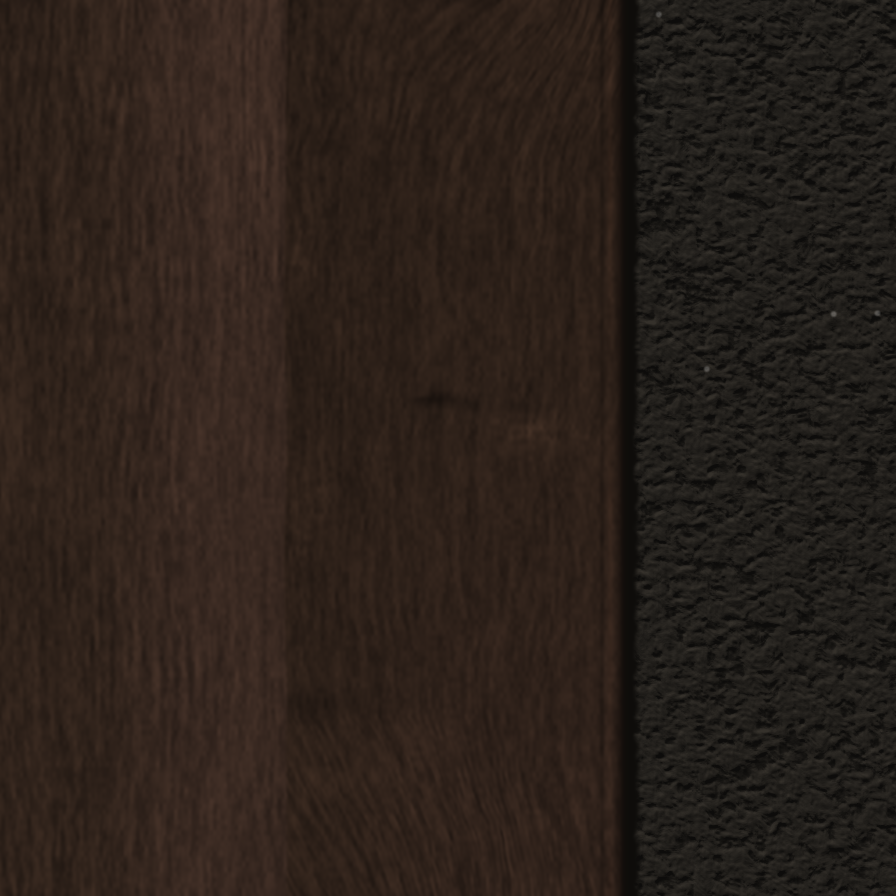
A WebGL 2 fragment shader for this texture:

```glsl
#version 300 es
precision highp float;
uniform vec2 u_resolution;
out vec4 fragColor;

float hash(vec2 p) {
    vec3 q = fract(vec3(p.xyx) * 0.1031);
    q += dot(q, q.yzx + 33.33);
    return fract((q.x + q.y) * q.z);
}

float noise(vec2 p) {
    vec2 i = floor(p), f = fract(p);
    f = f * f * (3.0 - 2.0 * f);
    return mix(mix(hash(i), hash(i + vec2(1, 0)), f.x),
               mix(hash(i + vec2(0, 1)), hash(i + vec2(1, 1)), f.x), f.y);
}

float fbm(vec2 p) {
    float sum = 0.0, amp = 0.5;
    for (int i = 0; i < 4; i++) {
        sum += amp * noise(p);
        p = p * 2.03 + 17.3;
        amp *= 0.5;
    }
    return sum;
}

// Soft elliptical spot
float blob(vec2 p, vec2 center, vec2 radius) {
    vec2 d = (p - center) / radius;
    return exp(-dot(d, d));
}

// Signed grain: rhythmic growth lines, broken ridges and short rough fibres
float grain(vec2 p) {
    p.x += 0.003 * (noise(p * vec2(40.0, 45.0)) - 0.5);
    float wander = 2.6 * noise(p * vec2(24.0, 5.0) + 61.0);
    float growth = sin(6.2832 * (p.x * 62.0 + wander));
    float broken = smoothstep(0.2, 0.8, noise(p * vec2(45.0, 16.0) + 11.0));
    float ridges = noise(p * vec2(135.0, 11.0) + 31.0) - 0.5;
    float fibres = noise(p * vec2(210.0, 60.0) + 73.0) - 0.5;
    float broad = noise(p * vec2(40.0, 4.0)) - 0.5;
    return 0.17 * growth * broken + 0.45 * ridges + 0.62 * fibres + 0.12 * broad;
}

// Faint speckle shared by all the wood
float pores(vec2 p) {
    return noise(p * vec2(250.0, 170.0) + 40.0) - 0.5;
}

vec3 leftPlank(vec2 p) {
    vec2 q = p;
    q.x += 0.014 * (noise(p * vec2(5.0, 4.0)) - 0.5);
    vec3 color = mix(vec3(0.184, 0.133, 0.103), vec3(0.222, 0.159, 0.129),
                     smoothstep(0.08, 0.23, p.x));
    float strength = mix(0.47, 0.38, smoothstep(0.1, 0.3, p.x));
    strength *= 1.0 - 0.45 * blob(p, vec2(0.28, 0.42), vec2(0.06, 0.14));
    color *= 1.0 + strength * grain(q) + 0.15 * pores(p);
    // Pale crests near the joint
    color *= 1.0 + 0.08 * blob(p, vec2(0.28, 0.87), vec2(0.04, 0.18));
    return color * (1.0 - 0.1 * blob(p, vec2(0.314, p.y), vec2(0.004, 1.0)));
}

vec3 rightPlank(vec2 p) {
    // Grain fans out at both ends and wanders between
    vec2 q = p;
    q.x -= 0.5 * max(0.2 - p.y, 0.0) * smoothstep(0.68, 0.4, p.x);
    q.x -= 1.1 * pow(max(p.y - 0.8, 0.0), 1.5) * blob(p, vec2(0.6, 0.95), vec2(0.18, 0.3));
    q.x += 0.022 * (noise(p * vec2(5.0, 6.0) + 9.0) - 0.5);
    q.x += 0.010 * (noise(p * vec2(15.0, 16.0) + 4.0) - 0.5);

    vec3 color = mix(vec3(0.173, 0.124, 0.095), vec3(0.186, 0.132, 0.104),
                     smoothstep(0.65, 0.1, p.y) * smoothstep(0.32, 0.55, p.x));
    float ends = smoothstep(0.24, 0.12, p.y) + smoothstep(0.65, 0.9, p.y);
    color *= 1.0 + (0.35 + 0.12 * ends) * grain(q) + 0.16 * pores(p);
    color *= 1.0 + 0.14 * (fbm(p * vec2(34.0, 24.0)) - 0.47);

    // Shaded pockets, knots and pale flecks
    float ripple = noise(p * vec2(70.0, 130.0));
    float shade = 0.07 * blob(p, vec2(0.335, 0.62), vec2(0.04, 0.22));
    shade += 0.13 * blob(p, vec2(0.36, 0.215), vec2(0.1, 0.014));
    shade += 0.42 * ripple * blob(p, vec2(0.485, 0.555), vec2(0.025, 0.009));
    shade += 0.42 * ripple * blob(p, vec2(0.55, 0.547), vec2(0.035, 0.007));
    float glow = 0.45 * ripple * blob(p, vec2(0.6, 0.515), vec2(0.05, 0.018));
    glow += 0.35 * ripple * blob(p, vec2(0.345, 0.43), vec2(0.022, 0.045));
    glow += 0.3 * ripple * blob(p, vec2(0.335, 0.71), vec2(0.02, 0.03));
    glow += 0.08 * smoothstep(0.21, 0.17, p.y + 0.12 * (p.x - 0.4)) * smoothstep(0.55, 0.35, p.x);
    color *= 1.0 - shade + glow;

    // Rounded edge with a thin, worn rim
    float worn = noise(vec2(p.y * 16.0, 3.0));
    color *= 1.0 - 0.2 * blob(p, vec2(0.672, p.y), vec2(0.003, 1.0));
    color += vec3(0.026, 0.013, 0.008) * worn * blob(p, vec2(0.681, p.y), vec2(0.003, 1.0));
    return mix(color, vec3(0.075, 0.052, 0.040), smoothstep(0.682, 0.699, p.x));
}

float plasterHeight(vec2 p) {
    p += 0.006 * vec2(noise(p * 70.0), noise(p * 70.0 + 50.0));
    return fbm(p * vec2(88.0, 138.0));
}

vec3 plaster(vec2 p) {
    float height = plasterHeight(p);
    float slope = height - plasterHeight(p + vec2(-0.0015, 0.0035));
    float crevice = smoothstep(0.45, 0.27, height);
    float light = 1.03 + 1.4 * slope - 0.36 * crevice;
    light += 0.28 * (noise(p * 250.0) - 0.5);
    vec3 color = vec3(0.129, 0.119, 0.105) * clamp(light, 0.4, 1.6);

    // Sparse mineral specks
    vec2 cell = floor(p * 18.0);
    vec2 center = 0.2 + 0.6 * vec2(hash(cell + 3.0), hash(cell + 8.0));
    float speck = smoothstep(0.085, 0.025, length(fract(p * 18.0) - center));
    return color + 0.2 * speck * step(0.95, hash(cell + 21.0));
}

void main() {
    vec2 p = gl_FragCoord.xy / u_resolution;
    float joint = 0.318 + 0.005 * (noise(vec2(p.y * 18.0, 2.0)) - 0.5);
    vec3 color = mix(leftPlank(p), rightPlank(p), smoothstep(joint - 0.003, joint + 0.003, p.x));

    // Dark gap between wood and plaster
    float wallEdge = 0.711 + 0.005 * (noise(vec2(p.y * 90.0, 6.0)) - 0.5);
    vec3 gap = vec3(0.056, 0.049, 0.041);
    color = mix(color, gap, smoothstep(0.691, 0.702, p.x));
    color = mix(color, plaster(p), smoothstep(wallEdge - 0.004, wallEdge + 0.004, p.x));
    fragColor = vec4(color, 1.0);
}
```
